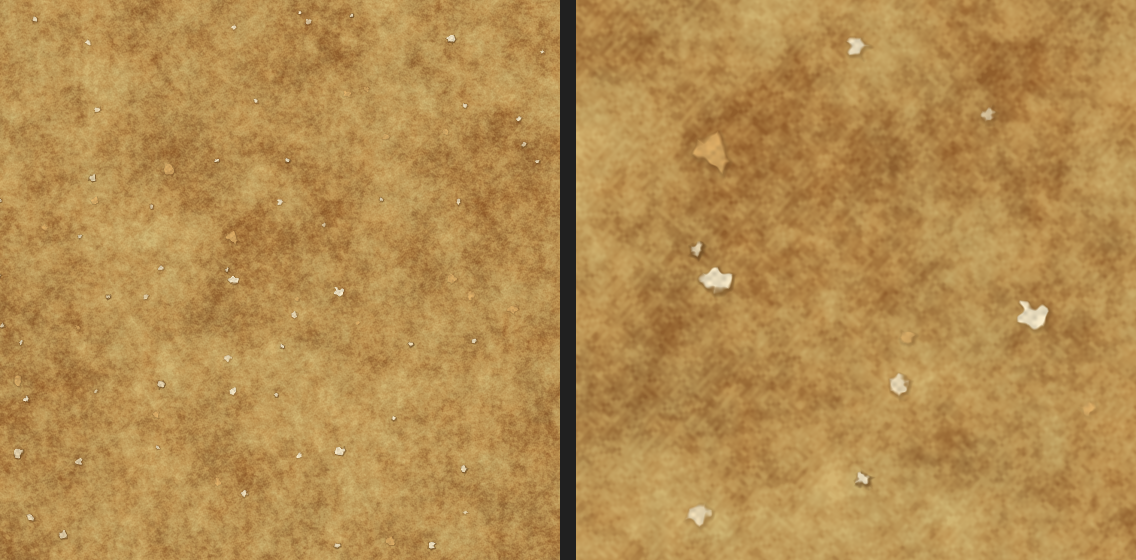
Left, the full canvas; right, a detail of the centre.
Write a three.js fragment shader that draws this texture.

```glsl
varying vec2 vUv;

const vec3 DARK_EARTH = vec3(0.640, 0.462, 0.240);
const vec3 MID_EARTH = vec3(0.735, 0.577, 0.324);
const vec3 PALE_EARTH = vec3(0.790, 0.660, 0.400);
const vec3 CHIP_WHITE = vec3(0.910, 0.860, 0.740);
const vec3 CHIP_PEACH = vec3(0.850, 0.670, 0.400);
const vec3 RIM_BROWN = vec3(0.380, 0.250, 0.100);

const float MOTTLE_SCALE = 7.0;    // largest stains across the canvas
const float MOTTLE_GAIN = 1.0;     // strength kept by each finer octave
const float MOTTLE_CONTRAST = 1.75;
const float MOTTLE_BIAS = -0.06;
const float HUE_SCALE = 23.0;
const float HUE_SHIFT = 0.026;
const float CHIP_GRID = 9.0;
const float CHIP_CHANCE = 0.55;
const float PEACH_CHANCE = 0.18;
const float CHIP_MIN = 0.0032;
const float CHIP_MAX = 0.0092;
const float EDGE = 0.0011;         // half width of the smoothed chip edge
const float RIM_WIDTH = 0.0032;
const vec2 RIM_OFFSET = vec2(0.0007, -0.0009);
const mat2 TURN = mat2(0.8, 0.6, -0.6, 0.8);

float hash(vec2 p) {
  return fract(sin(dot(p, vec2(127.1, 311.7))) * 43758.5453);
}

float noise(vec2 p) {
  vec2 cell = floor(p);
  vec2 f = fract(p);
  f = f * f * (3.0 - 2.0 * f);
  float low = mix(hash(cell), hash(cell + vec2(1.0, 0.0)), f.x);
  float high = mix(hash(cell + vec2(0.0, 1.0)), hash(cell + 1.0), f.x);
  return mix(low, high, f.y);
}

// Broad stains down to fine grain, centred near zero
float mottle(vec2 uv) {
  vec2 p = uv * MOTTLE_SCALE;
  float sum = 0.0;
  float weight = 1.0;
  for (int i = 0; i < 7; i++) {
    sum += weight * (noise(p) - 0.5);
    weight *= MOTTLE_GAIN;
    p = TURN * p * 2.0 + 13.7;
  }
  return sum * MOTTLE_CONTRAST + MOTTLE_BIAS;
}

vec3 earth(vec2 uv) {
  float tone = mottle(uv);
  vec3 color = mix(MID_EARTH, PALE_EARTH, clamp(tone / 1.9, 0.0, 1.6));
  color = mix(color, DARK_EARTH, clamp(-tone / 1.8, 0.0, 1.8));
  float hue = noise(uv * HUE_SCALE + 41.0) + noise(uv * HUE_SCALE * 4.0) - 1.0;
  return color + hue * HUE_SHIFT * vec3(0.7, -0.3, -0.6);
}

// Signed distance to an angular pebble with uneven sides
float chipDistance(vec2 p, float radius, vec2 seed) {
  float d = -1.0;
  float spin = hash(seed + 3.1) * 6.283;
  for (int i = 0; i < 6; i++) {
    float k = float(i);
    float angle = spin + (k + 0.6 * hash(seed + k * 7.3)) * 1.0472;
    float reach = radius * mix(0.55, 1.1, hash(seed + k * 5.9 + 2.0));
    d = max(d, dot(p, vec2(cos(angle), sin(angle))) - reach);
  }
  return d + radius * 0.55 * (noise(p / radius * 1.8 + seed * 9.0) - 0.5);
}

// One layer of scattered chips, at most one in each grid cell
vec3 addChips(vec3 ground, vec2 uv, float grid, float layer) {
  vec2 cell = floor(uv * grid);
  vec2 seed = cell + layer * 37.0;
  if (hash(seed + 0.5) > CHIP_CHANCE) return ground;

  vec2 jitter = vec2(hash(seed + 11.3), hash(seed + 23.9));
  vec2 p = uv - (cell + mix(vec2(0.16), vec2(0.84), jitter)) / grid;
  float size = hash(seed + 31.7);
  float radius = mix(CHIP_MIN, CHIP_MAX, size * size);
  float peach = step(hash(seed + 47.1), PEACH_CHANCE);
  radius *= 1.0 + 0.3 * peach;

  float d = chipDistance(p, radius, seed);
  float shadow = chipDistance(p - RIM_OFFSET, radius, seed);
  float rim = 1.0 - smoothstep(0.0, RIM_WIDTH, shadow);
  float rimStrength = mix(0.2, 0.75, hash(seed + 53.3)) * (1.0 - 0.6 * peach);
  float cover = 1.0 - smoothstep(-EDGE, EDGE, d);
  float opacity = mix(mix(0.7, 1.0, hash(seed + 61.9)), 0.75, peach);

  vec3 chip = mix(CHIP_WHITE, CHIP_PEACH, peach);
  chip *= 0.9 + 0.2 * noise(p * 350.0 + seed);
  vec3 color = mix(ground, RIM_BROWN, rim * rimStrength);
  return mix(color, mix(ground, chip, opacity), cover);
}

void main() {
  vec3 color = earth(vUv);
  color = addChips(color, vUv, CHIP_GRID, 1.0);
  color = addChips(color, vUv + 0.043, CHIP_GRID * 0.85, 2.0);
  gl_FragColor = vec4(clamp(color, 0.0, 1.0), 1.0);
}
```
